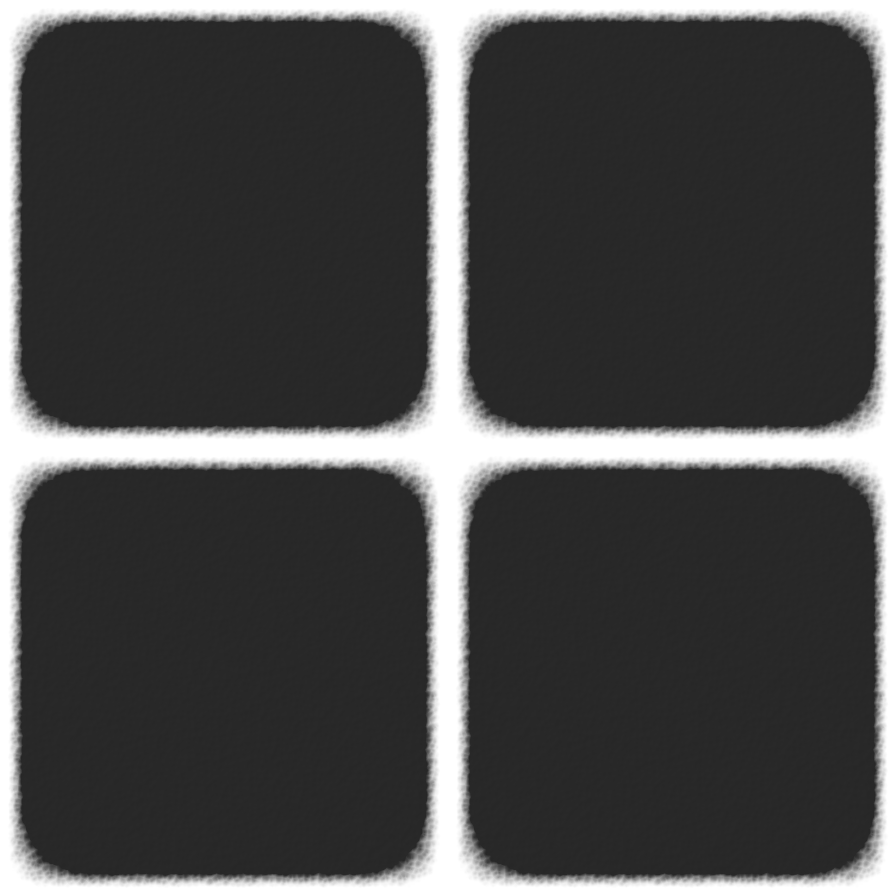
Reproduce this pattern procedurally as a three.js fragment shader.

```glsl
// Draws a grid of dark rounded tiles with soft, grainy edges on white.
#define REPEATS 2.0
#define TILE_COLOR vec3(0.157)
#define GAP_COLOR vec3(1.0)
#define INNER_HALF 0.451    // half size where the dark face ends
#define OUTER_HALF 0.481    // half size where the soft rim fades out
#define INNER_RADIUS 0.172
#define OUTER_RADIUS 0.097
#define RIM_FALLOFF 1.6
#define RIM_JITTER 0.28
#define RIM_RELIEF 0.26
#define FACE_GRAIN 0.014

varying vec2 vUv;

vec2 hash2(vec2 p) {
  vec3 q = fract(p.xyx * vec3(0.1031, 0.1030, 0.0973));
  q += dot(q, q.yzx + 33.33);
  return fract((q.xx + q.yz) * q.zy);
}

// Distance to the nearest scattered point, wrapping once per tile
float cellNoise(vec2 p, float count) {
  p *= count;
  vec2 base = floor(p);
  float nearest = 4.0;
  for (int y = -1; y <= 1; y++) {
    for (int x = -1; x <= 1; x++) {
      vec2 cell = base + vec2(float(x), float(y));
      vec2 offset = cell + hash2(mod(cell, count) + count) - p;
      nearest = min(nearest, dot(offset, offset));
    }
  }
  return sqrt(nearest);
}

float grainHeight(vec2 p) {
  return 0.55 * cellNoise(p, 72.0) + 0.45 * cellNoise(p, 31.0);
}

// Signed distance to a square with squircle corners
float roundedSquare(vec2 p, float halfSize, float radius) {
  vec2 q = abs(p) - halfSize + radius;
  vec2 c = pow(max(q, 1e-5), vec2(2.5));
  return min(max(q.x, q.y), 0.0) + pow(c.x + c.y, 0.4) - radius;
}

void main() {
  vec2 tile = fract(vUv * REPEATS);
  vec2 p = tile - 0.5;

  // Grain height, and its slope lit from the upper left
  vec2 lightStep = vec2(-0.004, 0.004);
  float height = grainHeight(tile);
  float relief = height - grainHeight(tile + lightStep);

  // Rim position: 0 on the dark face, 1 in the gap, wider at the corners
  float inner = roundedSquare(p, INNER_HALF, INNER_RADIUS);
  float outer = roundedSquare(p, OUTER_HALF, OUTER_RADIUS);
  float rim = inner / max(inner - outer, 0.001);
  rim = clamp(rim + RIM_JITTER * (height - 0.43), 0.0, 1.0);
  float fade = 1.0 - pow(1.0 - rim, RIM_FALLOFF);

  // Relief is strongest in the middle of the rim, faint on the face
  float strength = RIM_RELIEF * 4.0 * fade * (1.0 - fade) + FACE_GRAIN * (1.0 - fade);
  vec3 color = mix(TILE_COLOR, GAP_COLOR, fade) + relief * strength;
  gl_FragColor = vec4(clamp(color, 0.0, 1.0), 1.0);
}
```
